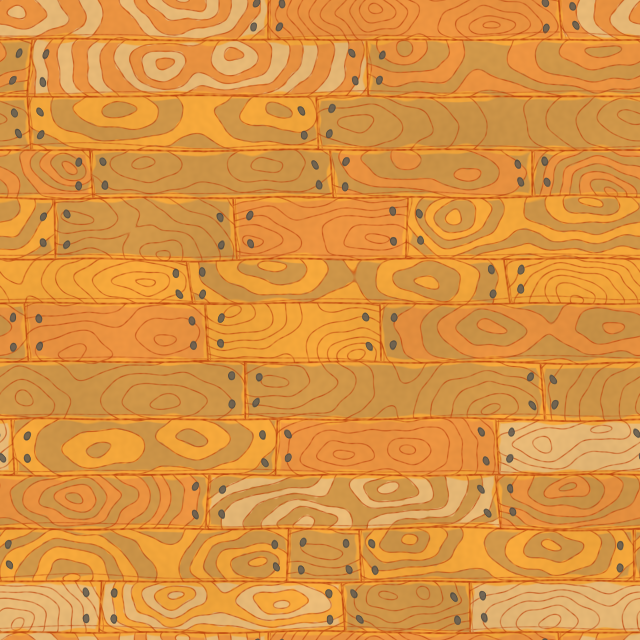
Write a Shadertoy shader that draws this texture.

```glsl
// Hand-painted plank floor: staggered boards with sketched wood rings, seams and nails.
#define ROWS 12.0
#define SEAM_WIDTH 0.0014
#define RING_WIDTH 0.0009
#define RING_STEP 0.0145
#define NAIL_RADIUS 0.0062
#define OCHRE vec3(0.80, 0.58, 0.28)
#define TAN vec3(0.90, 0.72, 0.46)
#define AMBER vec3(0.95, 0.65, 0.23)
#define ORANGE vec3(0.91, 0.57, 0.25)
#define INK vec3(0.74, 0.27, 0.06)
#define NAIL vec3(0.40, 0.37, 0.32)

float hash(vec3 q) {
    q = fract(q * vec3(0.1031, 0.1030, 0.0973));
    q += dot(q, q.yzx + 33.33);
    return fract((q.x + q.y) * q.z);
}

float corner(vec2 cell, vec2 f, vec2 freq, float seed) {
    float a = 6.2832 * hash(vec3(mod(cell, freq), seed));
    return dot(vec2(cos(a), sin(a)), f);
}

// Gradient noise that tiles over the unit square
float noise(vec2 p, vec2 freq, float seed) {
    p *= freq;
    vec2 i = floor(p), f = p - i, o = vec2(1, 0);
    vec2 w = f * f * f * (f * (f * 6.0 - 15.0) + 10.0);
    float low = mix(corner(i, f, freq, seed), corner(i + o, f - o, freq, seed), w.x);
    float high = mix(corner(i + o.yx, f - o.yx, freq, seed), corner(i + 1.0, f - 1.0, freq, seed), w.x);
    return mix(low, high, w.y);
}

// Height of the seam below a row, in rows
float rowEdge(float row, float x) {
    float id = mod(row, ROWS);
    return row + 0.3 * (hash(vec3(id, 3, 8)) - 0.5) + 0.09 * noise(vec2(x, 0), vec2(5, 1), id + 40.0);
}

// Position of a joint along its row, in mean board lengths
float jointEdge(float k, float count, float row, float v) {
    vec3 id = vec3(mod(k, count), row, 17);
    float spread = count > 2.5 ? 0.75 : 0.3;
    return k + spread * (hash(id) - 0.5) + 0.04 * (hash(id + 5.0) - 0.5) * (v - 0.5);
}

// Ring count outward from two merging knots
float rings(vec2 p, vec2 q, vec2 size, float id) {
    q += 0.016 * vec2(noise(p, vec2(16, 22), id), noise(p, vec2(18, 24), id + 50.0));
    float d = 1.0;
    for (float i = 0.0; i < 2.0; i++) {
        vec3 s = vec3(id, i, 4);
        vec2 knot = size * vec2((i + mix(0.2, 0.8, hash(s))) * 0.5, mix(0.1, 0.9, hash(s + 9.0)));
        float e = length((q - knot) / vec2(mix(1.4, 2.5, hash(s + 21.0)), 1));
        float blend = max(0.02 - abs(d - e), 0.0);
        d = min(d, e) - blend * blend * 12.5;
    }
    return d / (RING_STEP * mix(0.75, 1.3, hash(vec3(id, 6, 2)))) + 0.4;
}

vec3 paintColour(float h) {
    return h < 0.36 ? OCHRE : h < 0.6 ? TAN : h < 0.77 ? AMBER : ORANGE;
}

float stroke(float d, float halfWidth, float aa) {
    return 1.0 - smoothstep(halfWidth - aa, halfWidth + aa, abs(d));
}

void mainImage(out vec4 fragColor, in vec2 fragCoord) {
    vec2 p = fragCoord / iResolution.xy;
    float aa = 0.75 / iResolution.y;

    // Row
    float y = p.y * ROWS - 0.17, row = floor(y);
    if (y < rowEdge(row, p.x)) row--;
    else if (y > rowEdge(row + 1.0, p.x)) row++;
    float bottom = rowEdge(row, p.x), top = rowEdge(row + 1.0, p.x);
    float rowId = mod(row, ROWS), v = (y - bottom) / (top - bottom);

    // Board within the row
    float count = hash(vec3(rowId, 11, 5)) < 0.58 ? 2.0 : 3.0;
    float shift = 0.27 * rowId + 0.2 * hash(vec3(rowId, 2, 9));
    float u = fract(p.x + shift) * count, k = floor(u);
    if (u < jointEdge(k, count, rowId, v)) k--;
    else if (u > jointEdge(k + 1.0, count, rowId, v)) k++;
    float left = jointEdge(k, count, rowId, v), right = jointEdge(k + 1.0, count, rowId, v);
    float id = rowId * 4.0 + mod(k, count) + 1.0;
    vec2 q = vec2((u - left) / count, (y - bottom) / ROWS);
    vec2 size = vec2((right - left) / count, (top - bottom) / ROWS);
    vec2 m = min(q, size - q);

    // Signed distance to the nearest ring line
    float f = rings(p, q, size, id);
    vec2 e = vec2(0.0008, 0);
    vec2 slope = vec2(rings(p + e, q + e, size, id), rings(p + e.yx, q + e.yx, size, id)) - f;
    float ring = sin(3.14159 * f) / (3.14159 * max(length(slope) / e.x, 12.0));

    // Two-tone bands with ragged brush edges over an amber ground
    float pick = hash(vec3(id, 13, 1)), other = hash(vec3(id, 7, 19));
    vec3 first = paintColour(pick);
    vec3 second = other < 0.38 ? first : paintColour(fract(pick + 0.1 + 0.6 * other));
    float ragged = 0.004 * noise(p, vec2(80), 3.0);
    vec3 board = mix(first, second, smoothstep(-aa, aa, ring + ragged));
    float inset = min(m.x, m.y) - 0.003 - 0.009 * noise(p, vec2(24, 36), 5.0);
    vec3 col = mix(AMBER, board, smoothstep(0.0, 0.004, inset));
    col *= 1.0 + 0.06 * noise(p, vec2(7), 6.0) + 0.03 * noise(p, vec2(90), 7.0);

    // Pencil rings
    float pencil = clamp(0.72 + 0.6 * noise(p, vec2(130), 8.0), 0.0, 1.0);
    col = mix(col, INK, 0.8 * pencil * stroke(ring, RING_WIDTH, aa));

    // Nails near the four corners
    vec2 side = step(size * 0.5, q);
    vec3 nailId = vec3(side, id);
    vec2 jitter = vec2(hash(nailId), hash(nailId + 7.0)) - 0.5;
    vec2 n = m - vec2(0.021, 0.27 * size.y) - 0.008 * jitter;
    n.x += n.y * 0.7 * jitter.x;
    float nail = length(n / vec2(0.85, 1.15)) - NAIL_RADIUS - 0.0015 * noise(p, vec2(100), 9.0);
    col = mix(col, NAIL, 0.9 * (1.0 - smoothstep(-aa, aa, nail)));
    col = mix(col, NAIL * 0.6, 0.6 * pencil * stroke(nail + 0.001, 0.0008, aa));

    // Seams and joints with a second loose stroke
    float looseY = q.y - 0.006 - 0.014 * noise(vec2(p.x, 0), vec2(4, 1), rowId + 70.0);
    float looseX = q.x - 0.003 - 0.008 * noise(vec2(0, p.y), vec2(1, 24), id + 90.0);
    float seam = max(stroke(m.x, SEAM_WIDTH, aa), stroke(m.y, SEAM_WIDTH, aa));
    float loose = max(stroke(looseX, RING_WIDTH, aa), stroke(looseY, RING_WIDTH, aa));
    col = mix(col, INK, pencil * max(0.95 * seam, 0.6 * loose));
    fragColor = vec4(col, 1);
}
```
